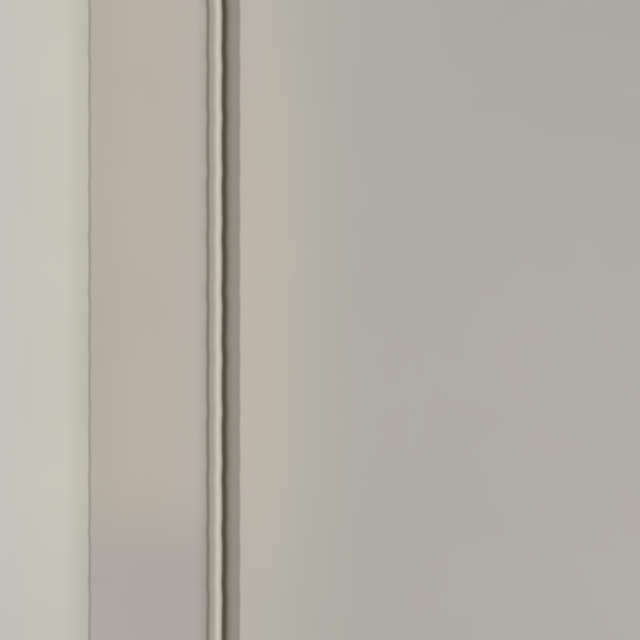
A Shadertoy shader for this texture:

```glsl
// A softly lit wall with upright trim: a pale panel, a warm flat strip,
// a thin rounded bead with dark grooves, and a wide wall fading to grey.
// Built from smooth vertical bands, gradients and layered sines.

#define PANEL_EDGE 0.139
#define GROOVE_X 0.3250
#define BEAD_X 0.3405
#define DARK_X 0.3505
#define SHADOW_END 0.3750
#define SOFTNESS 0.0022
#define WOBBLE 0.0006
#define MOTTLE 0.005

// Soft step across an edge, never narrower than a pixel.
float edge(float x, float at, float soft) {
    float w = max(soft, 0.75 / iResolution.x);
    return smoothstep(at - w, at + w, x);
}

// Bell-shaped vertical line.
float line(float x, float at, float width) {
    float d = (x - at) / width;
    return exp(-d * d);
}

// Layered sines, stretched slightly along the vertical.
float mottle(vec2 p) {
    float sum = 0.0, amp = 0.5;
    for (int i = 0; i < 4; i++) {
        sum += amp * sin(p.x * 13.0 + 1.7 * sin(p.y * 7.0 + float(i)))
                   * sin(p.y * 9.0 + 1.3 * sin(p.x * 8.0));
        p = mat2(0.8, -0.6, 0.6, 0.8) * p * 1.9 + 2.3;
        amp *= 0.55;
    }
    return sum;
}

vec3 panelColor(vec2 p) {
    vec3 c = mix(vec3(0.770, 0.765, 0.735), vec3(0.785, 0.775, 0.728),
                 smoothstep(0.0, 0.08, p.x));
    c = mix(c, vec3(0.745, 0.730, 0.683), smoothstep(0.095, PANEL_EDGE, p.x));
    return c - vec3(0.018, 0.015, 0.010) * smoothstep(0.25, 0.0, p.y);
}

vec3 stripColor(vec2 p) {
    vec3 c = mix(vec3(0.710, 0.680, 0.632), vec3(0.728, 0.692, 0.641),
                 smoothstep(0.14, 0.21, p.x));
    c = mix(c, vec3(0.724, 0.695, 0.655), smoothstep(0.22, 0.30, p.x));
    // The warm light fades toward the floor.
    return mix(c, vec3(0.680, 0.660, 0.635), smoothstep(0.26, 0.10, p.y));
}

vec3 wallColor(vec2 p) {
    vec3 grey = mix(vec3(0.688, 0.675, 0.648), vec3(0.676, 0.662, 0.646),
                    smoothstep(0.55, 1.0, p.y) * smoothstep(0.4, 0.9, p.x));
    grey += 0.008 * smoothstep(0.6, 1.0, p.x) * smoothstep(0.8, 0.2, p.y);
    float warmth = smoothstep(0.0, 0.35, p.y) * smoothstep(1.15, 0.75, p.y);
    vec3 near = mix(vec3(0.718, 0.702, 0.667), vec3(0.746, 0.712, 0.668), warmth);
    vec3 c = mix(near, grey, smoothstep(0.39, 0.58, p.x));
    // Faint olive cast between the warm edge and the grey.
    return c - vec3(0.010, 0.0, 0.006) * line(p.x, 0.475, 0.045);
}

void mainImage(out vec4 fragColor, in vec2 fragCoord) {
    vec2 p = fragCoord / iResolution.xy;
    float x = p.x + WOBBLE * (sin(p.y * 83.0) + 0.6 * sin(p.y * 151.0 + 1.0)) * 0.6;

    // Panel and strip, parted by a fine seam.
    vec3 col = mix(panelColor(p), stripColor(p), edge(x, PANEL_EDGE, SOFTNESS));
    col -= vec3(0.095, 0.095, 0.085) * line(x, PANEL_EDGE + 0.0008, 0.0022);

    // Groove to the left of the bead, with a soft falloff.
    col -= 0.045 * line(x, GROOVE_X - 0.003, 0.010);
    col = mix(col, vec3(0.645, 0.615, 0.565), edge(x, GROOVE_X + 0.004, SOFTNESS));
    col = mix(col, vec3(0.470, 0.440, 0.390), 0.80 * line(x, GROOVE_X, 0.0030));

    // Rounded bead.
    col = mix(col, vec3(0.800, 0.770, 0.715), line(x, BEAD_X, 0.0050));

    // Cast shadow, darkest in the crease beside the bead.
    vec3 shadow = mix(vec3(0.500, 0.475, 0.430), vec3(0.580, 0.555, 0.515),
                      smoothstep(DARK_X, 0.366, x));
    shadow = mix(shadow, vec3(0.320, 0.300, 0.255), line(x, DARK_X, 0.0045));
    col = mix(col, shadow, edge(x, DARK_X - 0.0040, SOFTNESS));

    // Open wall.
    col = mix(col, wallColor(p), edge(x, SHADOW_END, SOFTNESS));

    col += MOTTLE * mottle(p) * vec3(1.0, 0.9, 0.85);
    fragColor = vec4(clamp(col, 0.0, 1.0), 1.0);
}
```
